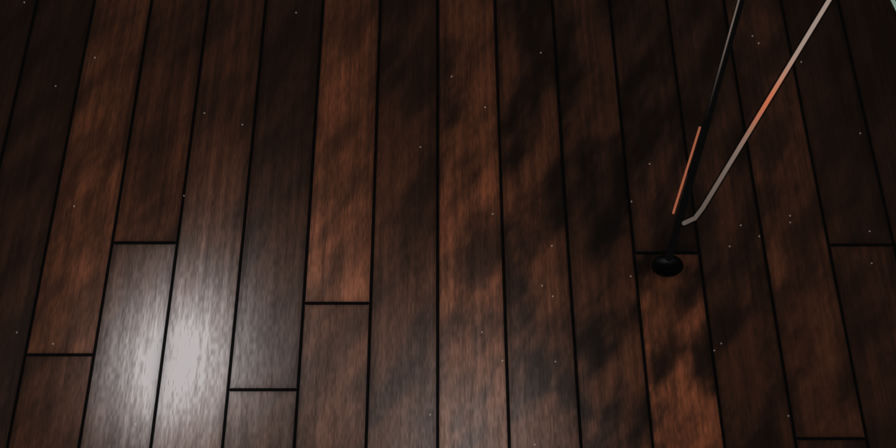
This texture is drawn by a WebGL 1 fragment shader. Its source:

```glsl
precision highp float;
uniform vec2 u_resolution;

const float VANISH_X = 0.977;     // x of the one upright seam
const float PLANK_TOP = 0.1276;   // plank width at the top edge
const float PLANK_SPREAD = 0.0326;// extra width at the bottom edge
const float SEAM_HALF = 0.0034;
const float GRAIN = 0.42;
const vec3 DARK_WOOD = vec3(0.045, 0.034, 0.029);
const vec3 WARM_WOOD = vec3(0.36, 0.195, 0.125);
const vec3 SEAM = vec3(0.018, 0.017, 0.018);
const vec3 SHEEN = vec3(0.76, 0.735, 0.735);
const vec3 STEEL = vec3(0.56, 0.49, 0.45);
const vec3 COPPER = vec3(0.72, 0.40, 0.28);

float hash(vec2 p) {
  vec3 q = fract(vec3(p.xyx) * 0.1031);
  q += dot(q, q.yzx + 33.33);
  return fract((q.x + q.y) * q.z);
}

float noise(vec2 p) {
  vec2 i = floor(p), f = fract(p);
  f = f * f * (3.0 - 2.0 * f);
  return mix(mix(hash(i), hash(i + vec2(1.0, 0.0)), f.x),
             mix(hash(i + vec2(0.0, 1.0)), hash(i + 1.0), f.x), f.y);
}

float fbm(vec2 p) {
  float sum = 0.0, amp = 0.5;
  for (int i = 0; i < 4; i++) {
    sum += amp * noise(p);
    p = p * 2.03 + 17.0;
    amp *= 0.5;
  }
  return sum;
}

// Butt joint height, tone above it, tone below it
vec3 plankInfo(float id) {
  if (id < -6.5) return vec3(-1.0, 0.27, 0.27);
  if (id < -5.5) return vec3(0.208, 0.62, 0.42);
  if (id < -4.5) return vec3(0.458, 0.42, 0.32);
  if (id < -3.5) return vec3(-1.0, 0.40, 0.40);
  if (id < -2.5) return vec3(0.130, 0.27, 0.34);
  if (id < -1.5) return vec3(0.323, 0.76, 0.48);
  if (id < -0.5) return vec3(-1.0, 0.34, 0.34);
  if (id < 0.5) return vec3(-1.0, 0.56, 0.56);
  if (id < 1.5) return vec3(-1.0, 0.36, 0.36);
  if (id < 2.5) return vec3(-1.0, 0.28, 0.28);
  if (id < 3.5) return vec3(0.435, 0.24, 0.52);
  if (id < 4.5) return vec3(-1.0, 0.25, 0.25);
  if (id < 5.5) return vec3(0.021, 0.42, 0.30);
  return vec3(0.453, 0.24, 0.32);
}

float bell(float x, float center, float width) {
  float d = (x - center) / width;
  return exp(-d * d);
}

float segment(vec2 p, vec2 a, vec2 b) {
  vec2 d = b - a;
  return length(p - a - d * clamp(dot(p - a, d) / dot(d, d), 0.0, 1.0));
}

float fill(float d, float px) { return 1.0 - smoothstep(-px, px, d); }

vec3 floorColor(vec2 p, float px) {
  float width = PLANK_TOP + PLANK_SPREAD * (1.0 - p.y);
  float k = (p.x - VANISH_X) / width;
  float id = floor(k), across = fract(k);
  vec3 info = plankInfo(id);
  float below = step(p.y, info.x);
  float tone = mix(info.y, info.z, below);
  vec2 seed = vec2(id * 19.0 + 200.0, below * 37.0 + 50.0);

  // Long fibres, fine pores and cross-grain figure
  float fibre = fbm(vec2(across * 15.0, p.y * 5.0) + seed);
  float pores = noise(vec2(across * 44.0, p.y * 75.0) + seed);
  float figure = fbm(vec2(across * 1.8 + p.y * 2.0, p.y * 13.0 - across * 2.0) + seed);
  float figured = bell(id, 2.0, 2.2);
  tone *= 1.0 + GRAIN * ((fibre - 0.47) * 2.0 + (pores - 0.5) * 0.65);
  tone *= mix(1.0, smoothstep(0.2, 0.72, figure) * 1.8, 0.35 + 0.5 * figured);

  // Dim upper edge and corners, dark stain in the figured planks
  tone *= mix(1.12, 0.62, smoothstep(0.4, 1.05, p.y));
  tone *= 1.0 - 0.35 * smoothstep(0.55, 1.1, abs(p.x - 0.95));
  tone *= 1.0 - 0.55 * bell(k, 2.5, 0.65) * bell(p.y, 0.52, 0.18);
  vec3 col = mix(DARK_WOOD, WARM_WOOD, max(tone, 0.0));

  // Window reflections on the varnish
  float glow = 0.92 * bell(k, -3.85, 1.05) * bell(p.y, 0.19, 0.2);
  glow += 0.27 * bell(k, -3.2, 2.2) * bell(p.y, 0.18, 0.32);
  glow += 0.40 * bell(k, 0.45, 1.6) * bell(p.y, -0.03, 0.32);
  if (id == -5.0) glow *= mix(0.3, 1.0, below);
  if (id == -6.0) glow *= 0.5;
  glow *= 0.72 + 0.4 * fibre + 0.25 * (pores - 0.5);
  col = mix(col, SHEEN, clamp(glow, 0.0, 0.95));

  // Gaps between boards and at board ends
  float side = min(across, 1.0 - across) * width;
  float gap = min(side, abs(p.y - info.x));
  col *= 1.0 - 0.3 * exp(-gap / 0.008);
  col = mix(col, SEAM, 0.92 * fill(gap - SEAM_HALF, px));

  // Scattered dust
  vec2 cell = floor(p * 45.0);
  vec2 spot = 0.2 + 0.6 * vec2(hash(cell + 3.0), hash(cell + 71.0));
  float dust = fill(length(fract(p * 45.0) - spot) / 45.0 - 0.0018, px);
  return mix(col, SHEEN, 0.5 * dust * step(0.988, hash(cell + 11.0)));
}

void main() {
  float px = 1.0 / u_resolution.y;
  vec2 p = gl_FragCoord.xy * px;
  vec3 col = floorColor(p, px);

  // Rubber foot with its soft shadow
  vec2 foot = (p - vec2(1.490, 0.407)) / vec2(0.036, 0.025);
  col *= 1.0 - 0.6 * exp(-dot(foot, foot) * 0.4);
  col = mix(col, vec3(0.012), fill((length(foot) - 1.0) * 0.025, px));
  col += 0.13 * bell(foot.x, -0.1, 0.45) * bell(foot.y, 0.45, 0.22);

  // Dark front leg, lit along its left side near the top
  float leg = segment(p, vec2(1.657, 1.01), vec2(1.493, 0.425));
  float rim = segment(p, vec2(1.652, 1.01), vec2(1.575, 0.735));
  col = mix(col, vec3(0.035, 0.032, 0.03), fill(leg - 0.0085, px));
  col = mix(col, STEEL, 0.75 * fill(rim - 0.0022, px) * smoothstep(0.7, 0.95, p.y));

  // Copper glint and the bent rear wire
  float glint = segment(p, vec2(1.562, 0.715), vec2(1.503, 0.525));
  col = mix(col, COPPER, 0.85 * fill(glint - 0.0028, px));
  float wire = min(segment(p, vec2(1.857, 1.01), vec2(1.568, 0.535)),
                   segment(p, vec2(1.568, 0.535), vec2(1.551, 0.513)));
  wire = min(wire, segment(p, vec2(1.551, 0.513), vec2(1.527, 0.502)));
  vec3 metal = mix(STEEL, COPPER, bell(p.y, 0.77, 0.07));
  metal *= 0.65 + 0.45 * smoothstep(0.5, 0.85, p.y);
  col = mix(col, SEAM, 0.8 * fill(wire - 0.0085, px));
  col = mix(col, metal, fill(wire - 0.0052, px));

  // Pale rod cut off by the upper right corner
  float rod = segment(p, vec2(1.988, 1.01), vec2(2.01, 0.965));
  col = mix(col, vec3(0.48, 0.56, 0.5), fill(rod - 0.005, px));
  gl_FragColor = vec4(clamp(col, 0.0, 1.0), 1.0);
}
```
